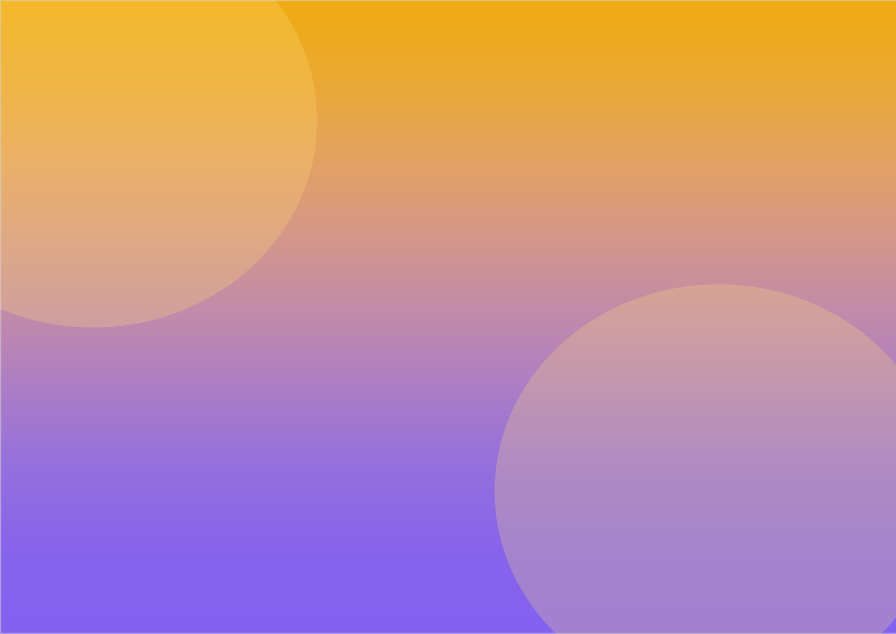
This background is drawn by a WebGL 2 fragment shader. Its source:

```glsl
#version 300 es
precision highp float;
// A vertical blend from amber to violet with two large translucent discs,
// one at the upper left and one at the lower right, inside a pale hairline.
// Built from evenly spaced colour stops and ellipse distance functions.

uniform vec2 u_resolution;
out vec4 fragColor;

const int STOP_COUNT = 9;
const vec3 STOPS[STOP_COUNT] = vec3[](
    vec3(0.940, 0.670, 0.065), vec3(0.920, 0.660, 0.200),
    vec3(0.890, 0.635, 0.380), vec3(0.830, 0.590, 0.540),
    vec3(0.755, 0.540, 0.670), vec3(0.660, 0.485, 0.785),
    vec3(0.575, 0.430, 0.875), vec3(0.525, 0.390, 0.925),
    vec3(0.510, 0.380, 0.940));

const vec2 DISC_RADII = vec2(0.250, 0.3266);
const vec2 UPPER_DISC = vec2(0.104, 0.810);
const vec2 LOWER_DISC = vec2(0.802, 0.225);
const vec3 DISC_TINT = vec3(1.0, 0.86, 0.46);
const float DISC_OPACITY = 0.26;

const vec3 BORDER_COLOR = vec3(0.86, 0.84, 0.82);
const float BORDER_WIDTH = 0.0013;
const float BORDER_OPACITY = 0.5;

// Colour at a depth from 0 (top) to 1 (bottom).
vec3 verticalGradient(float depth) {
    float position = clamp(depth, 0.0, 1.0) * float(STOP_COUNT - 1);
    int index = min(int(position), STOP_COUNT - 2);
    return mix(STOPS[index], STOPS[index + 1], position - float(index));
}

// Approximate signed distance to an ellipse, in units of p.
float ellipseDistance(vec2 p, vec2 radii) {
    float k = length(p / radii);
    float slope = length(p / (radii * radii));
    return k * (k - 1.0) / max(slope, 0.0001);
}

// Smooth coverage of the inside of a shape.
float coverage(float dist, float pixel) {
    return clamp(0.5 - dist / pixel, 0.0, 1.0);
}

vec3 addDisc(vec3 base, vec2 uv, vec2 center, float pixel) {
    float dist = ellipseDistance(uv - center, DISC_RADII);
    return mix(base, DISC_TINT, DISC_OPACITY * coverage(dist, pixel));
}

// Hairline along the left, top and bottom edges.
float borderMask(vec2 uv, float aspect, float pixel) {
    float edge = min(uv.x, min(uv.y, 1.0 - uv.y) / aspect);
    return coverage(edge - BORDER_WIDTH, pixel);
}

void main() {
    vec2 uv = gl_FragCoord.xy / u_resolution;
    float aspect = u_resolution.x / u_resolution.y;
    float pixel = 1.0 / u_resolution.x;

    // Background
    vec3 color = verticalGradient(1.0 - uv.y);

    // Translucent discs
    color = addDisc(color, uv, UPPER_DISC, pixel);
    color = addDisc(color, uv, LOWER_DISC, pixel);

    // Pale frame
    color = mix(color, BORDER_COLOR, BORDER_OPACITY * borderMask(uv, aspect, pixel));

    fragColor = vec4(color, 1.0);
}
```
